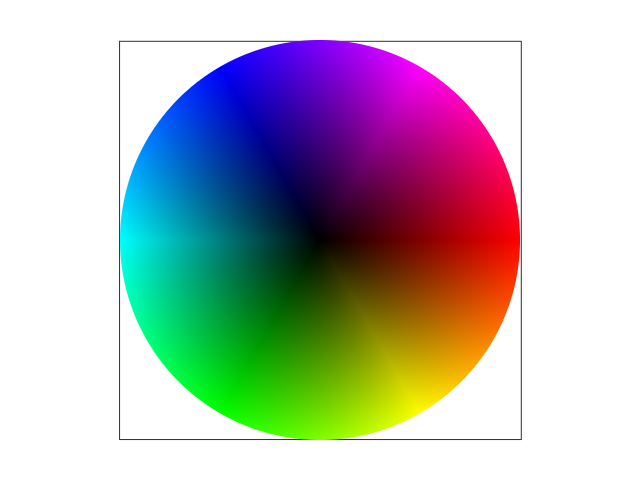
This background is drawn by a WebGL 2 fragment shader. Its source:

```glsl
#version 300 es
precision highp float;
// Draws a hue wheel that darkens to black at its centre, in a thin square frame on white.

uniform vec2 u_resolution;
out vec4 fragColor;

const float TAU = 6.2831853;
const vec3 PAPER = vec3(1.0);
const vec3 FRAME_INK = vec3(0.1);

// Lengths are fractions of the canvas height, measured from its centre.
const float WHEEL_RADIUS = 0.4167;
const vec2 FRAME_CENTER = vec2(0.0009, -0.0009);
const vec2 FRAME_HALF_SIZE = vec2(0.4184, 0.4149);
const float FRAME_THICKNESS = 0.0019;

// Signed distance to an axis-aligned box
float boxDistance(vec2 p, vec2 halfSize) {
    vec2 d = abs(p) - halfSize;
    return length(max(d, 0.0)) + min(max(d.x, d.y), 0.0);
}

// Antialiased coverage of the region where the distance is negative
float coverage(float dist, float pixel) {
    return clamp(0.5 - dist / pixel, 0.0, 1.0);
}

// Fully saturated colour for a hue in turns
vec3 hueColor(float hue) {
    vec3 ramp = abs(fract(hue + vec3(0.0, 2.0, 1.0) / 3.0) * 6.0 - 3.0);
    return clamp(ramp - 1.0, 0.0, 1.0);
}

// Hue runs clockwise from red on the right; brightness grows with radius
vec3 wheelColor(vec2 p, float radius) {
    float dist = length(p);
    float hue = dist > 0.0 ? -atan(p.y, p.x) / TAU : 0.0;
    return hueColor(hue) * min(dist / radius, 1.0);
}

void main() {
    float pixel = 1.0 / u_resolution.y;
    vec2 p = (gl_FragCoord.xy - 0.5 * u_resolution) * pixel;

    // Frame outline
    float outline = abs(boxDistance(p - FRAME_CENTER, FRAME_HALF_SIZE));
    float frame = coverage(outline - 0.5 * FRAME_THICKNESS, pixel);
    vec3 color = mix(PAPER, FRAME_INK, frame);

    // Wheel, laid over the frame
    float wheel = coverage(length(p) - WHEEL_RADIUS, pixel);
    color = mix(color, wheelColor(p, WHEEL_RADIUS), wheel);

    fragColor = vec4(color, 1.0);
}
```
